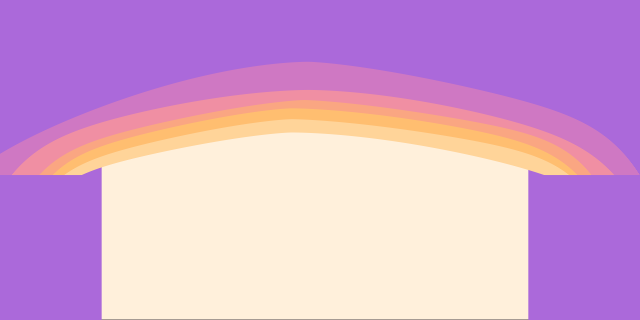
This background is drawn by a WebGL 1 fragment shader. Its source:

```glsl
precision highp float;
// Flat banded sunset arch over a cream panel on a purple field.
uniform vec2 u_resolution;

const vec3 PURPLE = vec3(0.67, 0.41, 0.855);
const vec3 MAUVE  = vec3(0.81, 0.47, 0.765);
const vec3 PINK   = vec3(0.94, 0.56, 0.64);
const vec3 SALMON = vec3(0.98, 0.65, 0.51);
const vec3 ORANGE = vec3(1.0, 0.745, 0.44);
const vec3 PEACH  = vec3(1.0, 0.83, 0.60);
const vec3 CREAM  = vec3(1.0, 0.94, 0.86);
const vec3 SHADOW = vec3(0.58, 0.54, 0.52);

const float FLOOR_Y = 0.453;   // flat foot of the arch
const float PANEL_LEFT = 0.3177;
const float PANEL_RIGHT = 1.651;

// Antialiased step: 1 where the signed distance is positive.
float cover(float d, float pixel) {
    return clamp(d / pixel + 0.5, 0.0, 1.0);
}

// Height of an arch: each side holds (half width, curve power, shoulder weight).
float archHeight(float x, vec2 peak, vec3 left, vec3 right) {
    vec3 side = x < peak.x ? left : right;
    float t = abs(x - peak.x) / side.x;
    float fall = mix(pow(t, side.y), pow(t, 10.0), side.z);
    return peak.y - (peak.y - FLOOR_Y) * fall;
}

// Paint everything below one arch.
vec3 paintArch(vec3 base, vec3 tint, vec2 p, float pixel,
               vec2 peak, vec3 left, vec3 right) {
    float top = archHeight(p.x, peak, left, right);
    return mix(base, tint, cover(top - p.y, pixel));
}

void main() {
    // Canvas units: x runs 0..2, y runs 0..1.
    vec2 p = gl_FragCoord.xy / u_resolution * vec2(2.0, 1.0);
    vec2 pixel = vec2(2.0, 1.0) / u_resolution;

    // Panel with a thin shaded lower edge.
    float inPanel = cover(p.x - PANEL_LEFT, pixel.x)
                  * cover(PANEL_RIGHT - p.x, pixel.x);
    vec3 panel = mix(SHADOW, CREAM, cover(p.y - 0.0026, pixel.y));
    vec3 ground = mix(PURPLE, panel, inPanel);

    // Nested bands, from the outside in.
    vec3 sky = PURPLE;
    sky = paintArch(sky, MAUVE, p, pixel.y, vec2(0.9635, 0.807),
                    vec3(1.060, 1.7, 0.08), vec3(1.036, 1.4, 0.375));
    sky = paintArch(sky, PINK, p, pixel.y, vec2(0.9635, 0.719),
                    vec3(0.927, 1.7, 0.31), vec3(0.956, 1.7, 0.275));
    sky = paintArch(sky, SALMON, p, pixel.y, vec2(0.9505, 0.6875),
                    vec3(0.828, 1.4, 0.28), vec3(0.898, 1.4, 0.40));
    sky = paintArch(sky, ORANGE, p, pixel.y, vec2(0.9115, 0.6615),
                    vec3(0.747, 1.4, 0.25), vec3(0.893, 1.6, 0.33));
    sky = paintArch(sky, PEACH, p, pixel.y, vec2(0.9115, 0.6276),
                    vec3(0.711, 1.4, 0.18), vec3(0.867, 1.5, 0.28));
    sky = paintArch(sky, ground, p, pixel.y, vec2(0.9115, 0.586),
                    vec3(0.656, 1.4, 0.10), vec3(0.789, 1.7, 0.04));

    // Cut the bands off along the floor.
    vec3 color = mix(ground, sky, cover(p.y - FLOOR_Y, pixel.y));
    gl_FragColor = vec4(color, 1.0);
}
```
